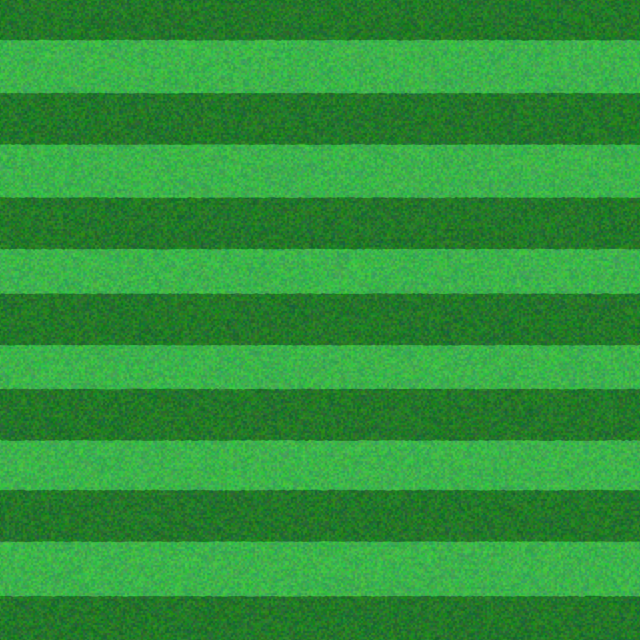
This pattern is drawn by a WebGL 1 fragment shader. Its source:

```glsl
precision highp float;
// Mown turf: level light and dark green stripes of uneven height under fine coloured grain.

uniform vec2 u_resolution;

#define LIGHT_COUNT 6
#define FIRST_EDGE 0.0684
#define DARK_HEIGHT 0.0805
#define DARK_GREEN vec3(0.140, 0.464, 0.163)
#define LIGHT_GREEN vec3(0.240, 0.698, 0.297)
#define GRAIN_CELLS 320.0
#define GRAIN_STRENGTH vec3(0.16, 0.20, 0.14)
#define BLUE_SHIFT 0.10
#define EDGE_WOBBLE 0.0018

vec3 hash3(vec2 cell) {
  vec3 p = fract(cell.xyx * vec3(0.1031, 0.1030, 0.0973));
  p += dot(p, p.yxz + 33.33);
  return fract((p.xxy + p.yzz) * p.zyx);
}

// Smooth noise with three independent channels, centred on zero
vec3 grain(vec2 p) {
  vec2 cell = floor(p);
  vec2 f = fract(p);
  f = f * f * (3.0 - 2.0 * f);
  vec3 low = mix(hash3(cell), hash3(cell + vec2(1.0, 0.0)), f.x);
  vec3 high = mix(hash3(cell + vec2(0.0, 1.0)), hash3(cell + vec2(1.0, 1.0)), f.x);
  return mix(low, high, f.y) - 0.5;
}

// Coverage of the light stripes, stacked upwards with equal dark gaps
float lightStripes(float y, float pixel) {
  float heights[LIGHT_COUNT];
  heights[0] = 0.0853;
  heights[1] = 0.0775;
  heights[2] = 0.0684;
  heights[3] = 0.0697;
  heights[4] = 0.0827;
  heights[5] = 0.0827;

  float coverage = 0.0;
  float bottom = FIRST_EDGE;
  for (int i = 0; i < LIGHT_COUNT; i++) {
    float top = bottom + heights[i];
    coverage += smoothstep(-pixel, pixel, y - bottom)
              * smoothstep(-pixel, pixel, top - y);
    bottom = top + DARK_HEIGHT;
  }
  return coverage;
}

void main() {
  vec2 uv = gl_FragCoord.xy / u_resolution;

  // Slightly ragged stripe borders
  float wobble = EDGE_WOBBLE * grain(uv * GRAIN_CELLS * 0.6 + 417.0).x;
  float light = lightStripes(uv.y + wobble, 0.8 / u_resolution.y);
  vec3 colour = mix(DARK_GREEN, LIGHT_GREEN, light);

  // Coloured grain: greener blades carry less blue
  vec3 speck = grain(uv * GRAIN_CELLS);
  colour += GRAIN_STRENGTH * speck;
  colour.b -= BLUE_SHIFT * speck.g;

  gl_FragColor = vec4(clamp(colour, 0.0, 1.0), 1.0);
}
```
